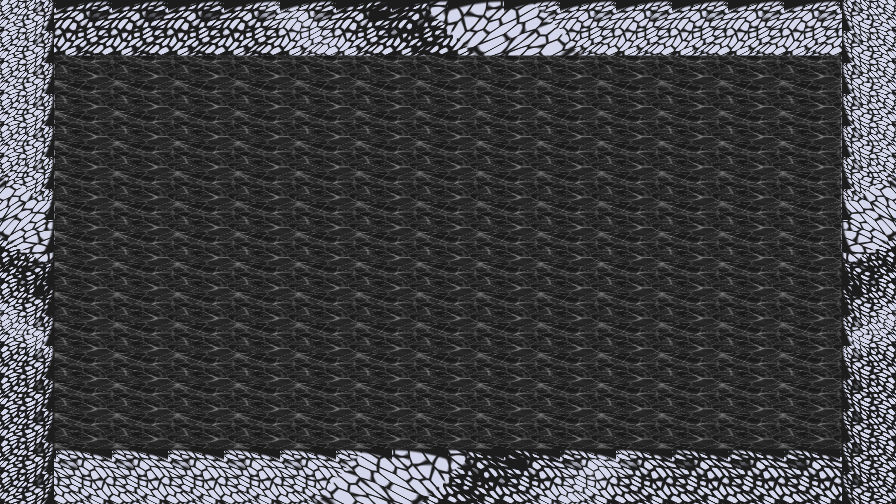
A Shadertoy shader for this background:

```glsl
// A dark panel of repeating veined marble inside a pale, speckled stone frame.
// Both stones use tiled cellular noise, sheared and bent by sines; the frame
// strips share one lengthwise coordinate that sets grain size and darkness.

vec2 hash2(vec2 cell) {
    return fract(sin(vec2(dot(cell, vec2(127.1, 311.7)),
                          dot(cell, vec2(269.5, 183.3)))) * 4375.85);
}

// Gap between the two nearest seeds: zero on cell borders; tile repeats each unit.
float facets(vec2 p, float count) {
    p.x += p.y;
    p += 0.07 * sin(6.28318 * p.yx + vec2(0.4, 2.1));
    p *= count;
    vec2 base = floor(p);
    float nearest = 9.0, second = 9.0;
    for (int j = -1; j <= 1; j++)
    for (int i = -1; i <= 1; i++) {
        vec2 cell = base + vec2(i, j);
        float d = length(cell + hash2(mod(cell, count)) - p);
        second = min(second, max(nearest, d));
        nearest = min(nearest, d);
    }
    return second - nearest;
}

float bump(float x, float center, float width) {
    float d = (x - center) / width;
    return exp(-d * d);
}

// Charcoal base with broad soft shading and two weights of grey vein.
vec3 marble(vec2 p) {
    float broad = facets(p, 3.0);
    float fine = facets(p * vec2(1.0, -1.0) + 0.37, 4.0);
    float shade = 0.5 + 0.5 * sin(6.28318 * (p.x + 2.0 * p.y) + 4.0 * broad);
    float tone = 0.095 + 0.065 * shade;
    tone += 0.21 * (1.0 - smoothstep(0.0, 0.17, broad)) * (0.4 + 0.6 * shade);
    tone += 0.13 * (1.0 - smoothstep(0.0, 0.16, fine));
    return tone * vec3(1.0, 1.0, 1.01);
}

// t runs along a strip from 0 to 1, a runs across it towards the toothed edge.
vec3 speckle(float t, float a) {
    vec2 p = vec2(t * 16.0, a);
    float s = t - 0.06 * (a - 0.5);
    float coarse = 1.0 - smoothstep(0.055, 0.067, abs(s - 0.44));
    float grain = mix(facets(p, 7.0), facets(p * 0.5, 8.0) * 1.3, coarse);

    // Darker second half, with one dark gap and one bright patch
    float cut = 0.04 + 0.11 * smoothstep(0.49, 0.53, s)
              + 0.16 * bump(s, 0.54, 0.035) - 0.16 * bump(s, 0.66, 0.035);
    float light = smoothstep(cut, cut + 0.27, grain);

    // Slanted dark teeth, one per repeat
    float tooth = 0.03 + 0.17 * fract(p.x) * fract(p.x);
    light *= 1.0 - smoothstep(-0.03, 0.03, a - 1.0 + tooth);
    return mix(vec3(0.11), vec3(0.83, 0.84, 0.92), light);
}

void mainImage(out vec4 fragColor, in vec2 fragCoord) {
    vec2 uv = fragCoord / iResolution.xy;
    vec2 border = vec2(0.0608, 0.110);
    vec2 edge = min(uv, 1.0 - uv);

    // Side strips run downwards; top and bottom run in opposite directions
    float t = 1.0 - uv.y;
    float a = edge.x / border.x;
    if (edge.x > border.x) {
        bool top = uv.y > 0.5;
        t = top ? 1.0 - uv.x : uv.x;
        a = edge.y / border.y;
        a = top ? 1.0 - a : a;
    }

    // Panel over frame with a softened boundary
    vec2 inset = (edge - border) * iResolution.xy;
    float panel = smoothstep(-0.7, 0.7, min(inset.x, inset.y));
    vec2 panelUv = (uv - border) / (1.0 - 2.0 * border);
    vec3 color = mix(speckle(t, a), marble(panelUv * 13.0), panel);
    fragColor = vec4(color, 1.0);
}
```
